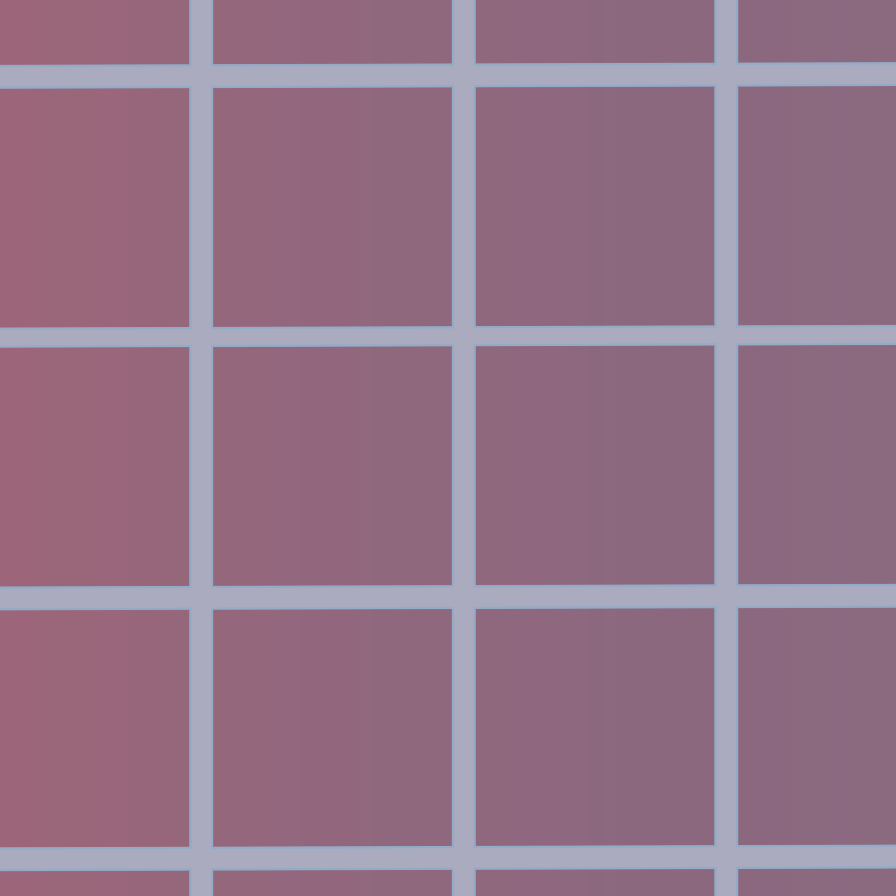
A WebGL 1 fragment shader for this pattern:

```glsl
precision highp float;

uniform vec2 u_resolution;

const vec2 CELL = vec2(0.2930, 0.2911);
const vec2 FIRST_LINE = vec2(0.2246, 0.0410);
const float LINE_WIDTH = 0.0267;
const float THIN_LINE_WIDTH = 0.0225;
const float RIM_WIDTH = 0.0026;
const float TILT = 0.0030;

const vec3 ROSE = vec3(0.612, 0.398, 0.475);
const vec3 MAUVE = vec3(0.546, 0.410, 0.500);
const vec3 GROUT = vec3(0.670, 0.670, 0.750);
const vec3 RIM = vec3(0.580, 0.670, 0.775);

float hash(float n) {
  return fract(sin(n * 127.1) * 4375.85);
}

// Gradient noise along one axis
float gradientNoise(float x) {
  float i = floor(x);
  float f = fract(x);
  float a = (hash(i) * 2.0 - 1.0) * f;
  float b = (hash(i + 1.0) * 2.0 - 1.0) * (f - 1.0);
  return mix(a, b, f * f * f * (f * (f * 6.0 - 15.0) + 10.0));
}

// Signed distance to the nearest of evenly spaced bars
float barDistance(float position, float period, float width) {
  float offset = (fract(position / period + 0.5) - 0.5) * period;
  return abs(offset) - 0.5 * width;
}

float coverage(float distance, float pixel) {
  return 1.0 - smoothstep(-0.6 * pixel, 0.6 * pixel, distance);
}

// Horizontal fade with faint vertical streaks
vec3 tileColor(float x) {
  float remaining = 1.0 - x;
  vec3 base = mix(ROSE, MAUVE, 1.0 - remaining * remaining);
  float streak = gradientNoise(x * 11.0 + 3.0);
  return base + streak * vec3(0.016, -0.004, 0.008);
}

// Grout with a cool rim just inside its edge
vec3 groutColor(float distance, float pixel) {
  return mix(RIM, GROUT, coverage(distance + RIM_WIDTH, pixel));
}

void main() {
  vec2 uv = gl_FragCoord.xy / u_resolution;
  float pixel = 1.0 / min(u_resolution.x, u_resolution.y);

  // Horizontal bars rise slightly, and every third one is thinner
  vec2 grid = uv - FIRST_LINE - vec2(0.0, TILT * uv.x);
  float row = floor(grid.y / CELL.y + 0.5);
  float isThin = 1.0 - step(0.5, abs(mod(row, 3.0) - 2.0));
  float rowWidth = mix(LINE_WIDTH, THIN_LINE_WIDTH, isThin);

  float vertical = barDistance(grid.x, CELL.x, LINE_WIDTH);
  float horizontal = barDistance(grid.y, CELL.y, rowWidth);
  float distance = min(vertical, horizontal);

  vec3 color = mix(tileColor(uv.x), groutColor(distance, pixel),
                   coverage(distance, pixel));
  gl_FragColor = vec4(color, 1.0);
}
```
